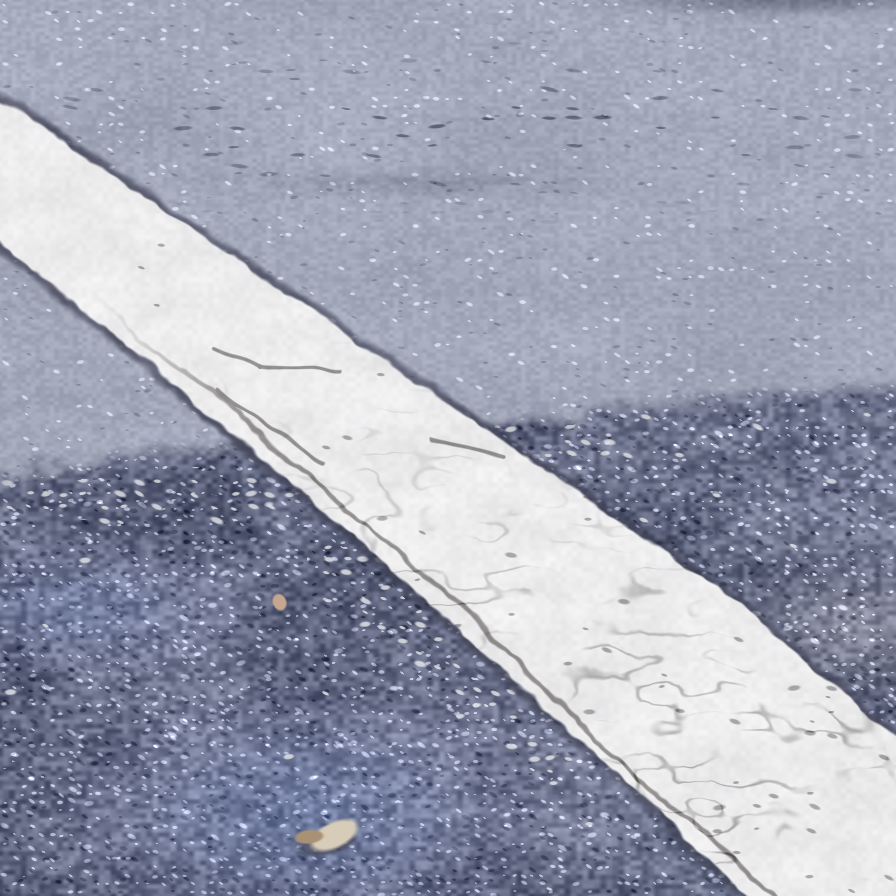
Give the GLSL for this texture, as a three.js fragment shader.

```glsl
// Draws a worn white painted stripe crossing pale and dark speckled asphalt.
varying vec2 vUv;

float hash(vec2 p) {
  return fract(sin(dot(p, vec2(127.1, 311.7))) * 43758.545);
}

float noise(vec2 p) {
  vec2 i = floor(p), f = fract(p);
  f = f * f * (3.0 - 2.0 * f);
  return mix(mix(hash(i), hash(i + vec2(1, 0)), f.x),
             mix(hash(i + vec2(0, 1)), hash(i + vec2(1, 1)), f.x), f.y);
}

float fbm(vec2 p) {
  float sum = 0.0, weight = 0.5;
  for (int i = 0; i < 4; i++) {
    sum += weight * noise(p);
    p = p * 2.03 + 17.3;
    weight *= 0.5;
  }
  return sum / 0.9375;
}

// One randomly placed, sized and tilted grain per cell; density is its chance.
float grains(vec2 p, vec2 cells, float density, float seed) {
  vec2 q = p * cells, id = floor(q) + seed;
  float size = mix(0.16, 0.4, hash(id + 3.7));
  vec2 center = 0.35 + 0.3 * vec2(hash(id + 11.1), hash(id + 23.9));
  vec2 d = fract(q) - center;
  d.y += d.x * (hash(id + 31.3) - 0.3);
  float shape = 1.0 - smoothstep(size * 0.45, size, length(d * vec2(0.9, 1.3)));
  return shape * step(hash(id), density);
}

float blob(vec2 p, vec2 center, vec2 radius) {
  vec2 d = (p - center) / radius;
  return exp(-dot(d, d));
}

float segment(vec2 p, vec2 a, vec2 b) {
  vec2 ab = b - a;
  return length(p - a - ab * clamp(dot(p - a, ab) / dot(ab, ab), 0.0, 1.0));
}

float crack(vec2 p, vec2 a, vec2 b, float width) {
  return 1.0 - smoothstep(width * 0.3, width, segment(p, a, b));
}

float ellipse(vec2 p, vec2 center, vec2 radius, float tilt) {
  float c = cos(tilt), s = sin(tilt);
  vec2 d = mat2(c, -s, s, c) * (p - center);
  return 1.0 - smoothstep(0.75, 1.1, length(d / radius));
}

vec3 paleAsphalt(vec2 p) {
  float tone = fbm(p * vec2(5.0, 13.0));
  vec3 color = mix(vec3(0.60, 0.62, 0.69), vec3(0.68, 0.70, 0.77), tone);
  color += 0.09 * (noise(p * vec2(190.0, 240.0)) - 0.5);
  color += 0.2 * grains(p, vec2(85.0, 105.0), 0.11, 5.0);
  color -= 0.12 * grains(p, vec2(75.0, 120.0), 0.07, 41.0);
  float band = blob(p, vec2(0.5, 0.86), vec2(0.6, 0.08));
  color -= 0.27 * band * grains(p, vec2(32.0, 95.0), 0.13, 63.0);
  float seam = blob(p, vec2(0.47, 0.795), vec2(0.2, 0.014));
  color -= 0.13 * seam * fbm(p * vec2(25.0, 80.0));
  return color - 0.2 * blob(p, vec2(0.88, 1.0), vec2(0.16, 0.014));
}

vec3 darkAsphalt(vec2 p, float belowSeam) {
  float tone = smoothstep(0.25, 0.75, fbm(p * vec2(9.0, 12.0)));
  vec3 color = mix(vec3(0.35, 0.37, 0.47), vec3(0.47, 0.49, 0.59), tone);
  float haze = blob(p, vec2(0.34, 0.09), vec2(0.17, 0.09))
             + 0.7 * blob(p, vec2(0.09, 0.32), vec2(0.13, 0.05));
  color = mix(color, vec3(0.47, 0.53, 0.70), 0.65 * haze);
  color = mix(color, vec3(0.58, 0.59, 0.65), 0.75 * blob(p, vec2(0.96, 0.30), vec2(0.09, 0.05)));
  color += 0.26 * (noise(p * vec2(150.0, 190.0)) - 0.5);
  color -= 0.14 * grains(p, vec2(70.0, 85.0), 0.35, 91.0);
  // Exposed stones gather below the seam and beside the stripe.
  float cluster = 0.8 * blob(p, vec2(0.13, 0.44), vec2(0.19, 0.025))
                + 0.7 * blob(p, vec2(0.65, 0.51), vec2(0.06, 0.025))
                + 0.7 * exp(-pow(segment(p, vec2(0.38, 0.37), vec2(0.62, 0.15)) / 0.024, 2.0));
  color += 0.34 * grains(p, vec2(95.0, 110.0), 0.32, 7.0) * (1.0 - 0.4 * haze);
  color += 0.28 * grains(p + 0.004, vec2(64.0, 78.0), 0.16, 29.0);
  color = mix(color, vec3(0.88, 0.89, 0.90), 0.85 * grains(p, vec2(48.0, 68.0), cluster, 53.0));
  return color - 0.04 * exp(-belowSeam * 18.0);
}

vec3 stripePaint(vec2 p, float fromLower) {
  float wear = smoothstep(0.75, 0.1, p.y);
  vec3 color = vec3(0.935, 0.935, 0.94) - 0.07 * (fbm(p * vec2(18.0, 32.0)) - 0.4);
  color += 0.04 * (noise(p * 170.0) - 0.5);
  vec2 warped = p + 0.018 * fbm(p * 24.0);
  float ridge = abs(noise(vec2(warped.x + warped.y * 0.4, warped.y * 2.2) * 25.0) - 0.5);
  float patches = smoothstep(0.42, 0.7, fbm(p * 16.0 + 8.0));
  color -= vec3(0.25, 0.26, 0.26) * wear * patches * (1.0 - smoothstep(0.0, 0.09, ridge));
  color -= 0.28 * grains(p, vec2(48.0, 75.0), 0.07 * wear, 77.0);
  // Long hairlines and the split running along the lower rim.
  vec2 q = p + 0.008 * (vec2(noise(p * 40.0), noise(p * 40.0 + 9.0)) - 0.5);
  float lines = crack(q, vec2(0.24, 0.61), vec2(0.29, 0.59), 0.003)
              + crack(q, vec2(0.29, 0.59), vec2(0.38, 0.588), 0.003)
              + crack(q, vec2(0.245, 0.565), vec2(0.36, 0.482), 0.003)
              + crack(q, vec2(0.48, 0.51), vec2(0.56, 0.49), 0.003);
  float split = abs(fromLower - 0.017 - 0.014 * (noise(p * 18.0) - 0.5));
  lines += (1.0 - smoothstep(0.001, 0.004, split)) * smoothstep(0.08, 0.3, p.x);
  return color - vec3(0.36, 0.37, 0.38) * min(lines, 1.0);
}

void main() {
  vec2 p = vUv;
  float seamY = 0.475 + 0.1 * p.x + 0.035 * (fbm(p * vec2(22.0, 30.0)) - 0.5);
  float dark = smoothstep(-0.012, 0.016, seamY - p.y);
  vec3 color = mix(paleAsphalt(p), darkAsphalt(p, max(seamY - p.y, 0.0)), dark);

  // Fallen leaves with a small shadow.
  color = mix(color, vec3(0.28, 0.29, 0.36), 0.7 * ellipse(p, vec2(0.365, 0.059), vec2(0.035, 0.014), 0.2));
  color = mix(color, vec3(0.84, 0.80, 0.72), ellipse(p, vec2(0.373, 0.068), vec2(0.030, 0.015), 0.45));
  color = mix(color, vec3(0.66, 0.57, 0.46), ellipse(p, vec2(0.345, 0.066), vec2(0.017, 0.008), 0.1));
  color = mix(color, vec3(0.78, 0.65, 0.56), ellipse(p, vec2(0.312, 0.328), vec2(0.008, 0.010), 0.4));

  // Signed distances inward from both ragged stripe edges.
  float rag = 0.007 * (noise(p * 35.0) - 0.5) + 0.003 * (noise(p * 110.0) - 0.5);
  float upper = 0.82 * (0.889 - 0.68 * p.x - 0.03 * smoothstep(0.8, 1.0, p.x) - p.y) + rag;
  float lower = 0.75 * (p.y - 0.73 + 0.8 * p.x + 0.09 * p.x * p.x) + rag;
  float inside = min(upper, lower);
  float rim = smoothstep(-0.012, -0.003, inside) * mix(0.55, 0.85, noise(p * 30.0));
  color = mix(color, vec3(0.25, 0.26, 0.33), rim);
  color = mix(color, stripePaint(p, lower), smoothstep(-0.002, 0.002, inside));

  gl_FragColor = vec4(clamp(color, 0.0, 1.0), 1.0);
}
```
